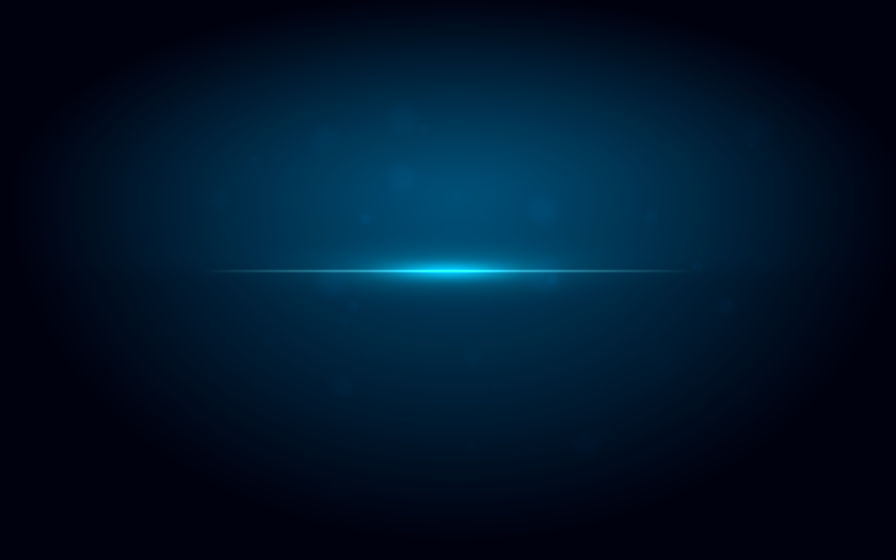
Reproduce this background procedurally as a WebGL 2 fragment shader.

```glsl
#version 300 es
precision highp float;
// A glowing horizon streak over a deep blue backdrop.
// An uneven elliptical vignette sets the base tone; Gaussian halos form
// the flare, and hashed soft discs drift along a rising diagonal band.

uniform vec2 u_resolution;
out vec4 fragColor;

// Backdrop
const vec3 NIGHT = vec3(0.0, 0.004, 0.058);
const vec3 OCEAN = vec3(0.0, 0.305, 0.405);
const vec2 POOL_CENTER = vec2(0.51, 0.65);
const float POOL_WIDTH = 0.50;
const float POOL_RISE = 0.36;
const float POOL_DROP = 0.62;
const float LOWER_SHADE = 0.15;

// Flare
const vec2 FLARE_CENTER = vec2(0.5, 0.516);
const vec3 HALO_COLOR = vec3(0.0, 0.17, 0.19);
const vec3 CORE_COLOR = vec3(0.0, 0.36, 0.40);
const vec3 STREAK_COLOR = vec3(0.20, 0.34, 0.32);
const vec2 HALO_SIZE = vec2(0.13, 0.036);
const vec2 CORE_SIZE = vec2(0.065, 0.015);
const float STREAK_REACH = 0.275;
const float STREAK_THICKNESS = 0.0024;

// Floating discs
const int DISC_COUNT = 30;
const vec3 DISC_COLOR = vec3(0.0, 0.055, 0.10);
const vec2 BAND_START = vec2(0.24, 0.34);
const vec2 BAND_END = vec2(0.88, 0.68);
const float BAND_SPREAD = 0.42;

// Sine-free hash: one number to three values in 0..1
vec3 hash31(float n) {
    vec3 p = fract(vec3(n) * vec3(0.1031, 0.1030, 0.0973));
    p += dot(p, p.yzx + 33.33);
    return fract((p.xxy + p.yzz) * p.zyx);
}

float gaussian(vec2 offset, vec2 size) {
    vec2 q = offset / size;
    return exp(-dot(q, q));
}

// Elliptical light pool, taller below its center than above
float lightPool(vec2 uv) {
    vec2 d = uv - POOL_CENTER;
    float height = d.y > 0.0 ? POOL_RISE : POOL_DROP;
    float r = min(length(d / vec2(POOL_WIDTH, height)), 1.0);
    return pow(1.0 - pow(r, 1.25), 1.12);
}

// Halo, hot core and thin tapering streak
vec3 flare(vec2 uv) {
    vec2 d = uv - FLARE_CENTER;
    float taper = 1.0 - smoothstep(0.0, STREAK_REACH, abs(d.x));
    float thread = exp(-pow(d.y / STREAK_THICKNESS, 2.0)) * sqrt(taper);
    return HALO_COLOR * gaussian(d, HALO_SIZE)
         + CORE_COLOR * gaussian(d, CORE_SIZE)
         + STREAK_COLOR * thread;
}

// Soft discs scattered around the diagonal band
float discs(vec2 uv, float aspect) {
    float sum = 0.0;
    for (int i = 0; i < DISC_COUNT; i++) {
        vec3 place = hash31(float(i) + 7.0);
        vec3 look = hash31(float(i) + 91.0);
        vec2 center = mix(BAND_START, BAND_END, place.x);
        center.y += (place.y + place.z - 1.0) * BAND_SPREAD;
        float radius = mix(0.009, 0.045, look.x * look.x);
        float dist = length((uv - center) * vec2(aspect, 1.0));
        float disc = 1.0 - smoothstep(radius * 0.3, radius, dist);
        sum += disc * mix(0.15, 0.6, look.y);
    }
    return sum;
}

void main() {
    vec2 uv = gl_FragCoord.xy / u_resolution;
    float aspect = u_resolution.x / u_resolution.y;

    // Backdrop, slightly dimmer under the horizon
    float pool = lightPool(uv);
    float below = 1.0 - smoothstep(-0.03, 0.03, uv.y - FLARE_CENTER.y);
    vec3 color = NIGHT + OCEAN * pool * (1.0 - LOWER_SHADE * below);

    color += DISC_COLOR * discs(uv, aspect) * sqrt(pool) * 0.7;
    color += flare(uv);
    fragColor = vec4(color, 1.0);
}
```
